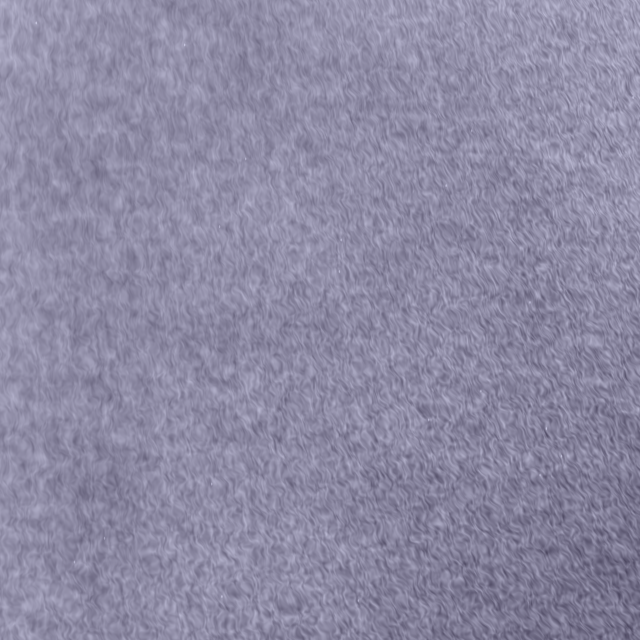
Reproduce this texture procedurally as a WebGL 2 fragment shader.

```glsl
#version 300 es
precision highp float;
// Soft lavender plush fabric: leaning tufts and fine fibres under uneven light.

#define BASE_COLOR vec3(0.558, 0.547, 0.647)
#define TUFT_SCALE vec2(72.0, 46.0)
#define FIBRE_SCALE vec2(165.0, 68.0)
#define FINE_SCALE vec2(250.0, 120.0)
#define TUFT_DEPTH 0.085
#define FIBRE_DEPTH 0.125
#define FINE_DEPTH 0.10
#define STRAND_DEPTH 0.12
#define CURL 0.008
#define SPECK_CELLS 22.0

uniform vec2 u_resolution;
out vec4 fragColor;

float hash(vec2 p) {
    return fract(sin(dot(p, vec2(127.1, 311.7))) * 43758.5);
}

// Gradient at a lattice point, dotted with the offset from it
float corner(vec2 cell, vec2 offset) {
    float angle = 6.2832 * hash(cell);
    return dot(vec2(cos(angle), sin(angle)), offset);
}

// Gradient noise, centred on zero
float noise(vec2 p) {
    vec2 i = floor(p), f = fract(p);
    vec2 u = f * f * f * (f * (f * 6.0 - 15.0) + 10.0);
    vec2 e = vec2(1.0, 0.0);
    float low = mix(corner(i, f), corner(i + e.xy, f - e.xy), u.x);
    float high = mix(corner(i + e.yx, f - e.yx), corner(i + e.xx, f - e.xx), u.x);
    return mix(low, high, u.y);
}

// Follow the lie of the pile: lean changes across the cloth, with local curls
vec2 combed(vec2 p) {
    float lean = mix(0.05, 0.45, p.x);
    vec2 q = vec2(p.x + lean * (p.y - 0.5), p.y);
    q += CURL * vec2(noise(p * 30.0), noise(p * 30.0 + 47.0));
    q += 0.4 * CURL * vec2(noise(p * 75.0 + 13.0), noise(p * 75.0 + 81.0));
    return q;
}

// Broad light: pale edges, a shaded lower right corner, gentle ripples
float broadLight(vec2 p) {
    float light = 0.035 * (p.y - 0.45);
    light += 0.04 * exp(-p.x * 11.0);
    light += 0.04 * smoothstep(0.8, 1.0, p.x) * smoothstep(0.35, 1.0, p.y);
    light -= 0.09 * smoothstep(1.1, 2.0, p.x + 1.0 - p.y);
    light -= 0.018 * exp(-pow((p.x - 0.16) / 0.07, 2.0));
    light += 0.05 * noise(p * vec2(3.0, 4.0) + 5.3);
    light += 0.04 * noise(p * vec2(9.0, 20.0) + vec2(2.0, p.x * 5.0));
    return light;
}

// Rare bright lint specks
float speck(vec2 p) {
    vec2 g = p * SPECK_CELLS;
    vec2 cell = floor(g);
    vec2 centre = 0.2 + 0.6 * vec2(hash(cell + 3.1), hash(cell + 7.7));
    float d = length((fract(g) - centre) * vec2(1.4, 0.8));
    return step(0.96, hash(cell + 19.0)) * (1.0 - smoothstep(0.01, 0.06, d));
}

void main() {
    vec2 p = gl_FragCoord.xy / u_resolution;
    vec2 q = combed(p);

    // The pile is crisper toward the lower right and hazier at the left
    float crisp = smoothstep(-0.5, 0.75, p.x - 0.65 * p.y);

    float tuft = noise(q * TUFT_SCALE) + 0.6 * noise(q * TUFT_SCALE * 0.5 + 31.0);
    float fibre = noise(q * FIBRE_SCALE + 11.0);
    float fine = noise(q * FINE_SCALE + 23.0);
    float strand = 0.2 - abs(noise(q * vec2(115.0, 62.0) + 57.0));

    float shade = broadLight(p);
    shade += TUFT_DEPTH * mix(1.1, 0.75, crisp) * tuft;
    shade += FIBRE_DEPTH * mix(0.55, 1.2, crisp) * fibre;
    shade += FINE_DEPTH * mix(0.4, 1.25, crisp) * fine;
    shade += STRAND_DEPTH * mix(0.25, 1.2, crisp) * strand;
    shade += 0.16 * speck(p);

    fragColor = vec4(BASE_COLOR + shade * vec3(0.97, 1.0, 1.0), 1.0);
}
```
